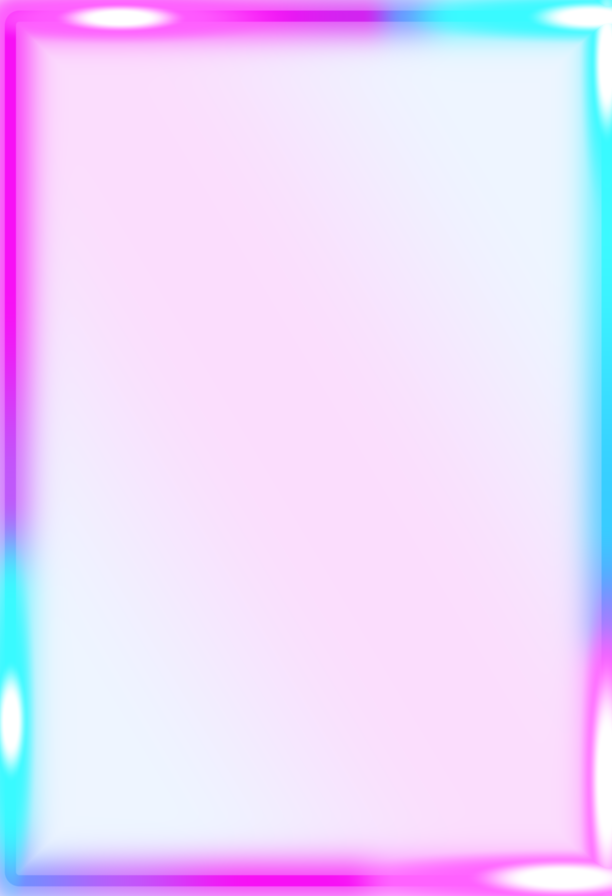
Give the GLSL for this background, as a WebGL 1 fragment shader.

```glsl
precision highp float;
// A pale diagonal wash inside a glowing neon frame. The frame is the outline of
// a rounded box whose hue runs along each side; soft elliptical flares with
// white cores sit on top of it.

uniform vec2 u_resolution;

#define FRAME_MIN vec2(0.017, 0.017)
#define FRAME_MAX vec2(0.992, 0.982)
#define CORNER_RADIUS 0.010
#define TUBE_HALF_WIDTH 0.0062
#define GLOW_RADIUS 0.029
#define GLOW_STRENGTH 0.75
#define MAGENTA vec3(0.97, 0.04, 0.96)
#define PINK vec3(1.00, 0.38, 1.00)
#define CYAN vec3(0.22, 0.98, 1.00)
#define BLUE vec3(0.42, 0.56, 1.00)
#define VIOLET vec3(0.74, 0.34, 0.98)
#define SKY vec3(0.20, 0.80, 1.00)

// Pink diagonal band between two pale blue corners
vec3 wash(vec2 uv) {
  float across = dot(uv - 0.5, vec2(1.0, 0.87));
  vec3 blush = vec3(0.985, 0.868, 0.992);
  vec3 ice = vec3(0.932, 0.962, 1.0);
  return mix(blush, ice, smoothstep(0.06, 0.62, abs(across)));
}

float roundedBox(vec2 p, vec2 halfSize, float radius) {
  vec2 q = abs(p) - halfSize + radius;
  return length(max(q, 0.0)) + min(max(q.x, q.y), 0.0) - radius;
}

// Hue along each side of the frame
vec3 leftHue(float v) {
  vec3 c = mix(BLUE, CYAN, smoothstep(0.0, 0.1, v));
  c = mix(c, VIOLET, smoothstep(0.33, 0.45, v));
  return mix(c, MAGENTA, smoothstep(0.44, 0.68, v));
}

vec3 rightHue(float v) {
  vec3 c = mix(PINK, BLUE, smoothstep(0.24, 0.31, v));
  c = mix(c, SKY, smoothstep(0.30, 0.42, v));
  return mix(c, CYAN, smoothstep(0.42, 0.75, v));
}

vec3 topHue(float u) {
  vec3 c = mix(MAGENTA, vec3(0.82, 0.12, 0.94), smoothstep(0.4, 0.58, u));
  c = mix(c, BLUE, smoothstep(0.59, 0.66, u));
  return mix(c, CYAN, smoothstep(0.65, 0.75, u));
}

vec3 bottomHue(float u) {
  vec3 c = mix(BLUE, VIOLET, smoothstep(0.0, 0.22, u));
  c = mix(c, MAGENTA, smoothstep(0.18, 0.42, u));
  return mix(c, PINK, smoothstep(0.56, 0.65, u));
}

// Blend the four sides by nearness, so hues flow round the corners
vec3 frameHue(vec2 uv, float aspect) {
  vec2 scale = vec2(aspect, 1.0);
  vec2 nearLow = (uv - FRAME_MIN) * scale;
  vec2 nearHigh = (uv - FRAME_MAX) * scale;
  vec2 wLow = 1.0 / (nearLow * nearLow + 0.0001);
  vec2 wHigh = 1.0 / (nearHigh * nearHigh + 0.0001);
  vec3 sum = leftHue(uv.y) * wLow.x + rightHue(uv.y) * wHigh.x
           + bottomHue(uv.x) * wLow.y + topHue(uv.x) * wHigh.y;
  return sum / (wLow.x + wLow.y + wHigh.x + wHigh.y);
}

float softEllipse(vec2 p, vec2 radii) {
  return 1.0 - smoothstep(0.45, 1.15, length(p / radii));
}

// Accumulate coloured halo (x pink, y cyan) and white core (z)
vec3 flare(vec2 p, vec2 core, vec2 halo, vec2 tint) {
  return vec3(tint * softEllipse(p, halo), softEllipse(p, core));
}

void main() {
  vec2 uv = gl_FragCoord.xy / u_resolution;
  float aspect = u_resolution.x / u_resolution.y;
  vec2 scale = vec2(aspect, 1.0);
  float pixel = 1.0 / u_resolution.y;

  // Tube and its glow
  vec2 center = 0.5 * (FRAME_MIN + FRAME_MAX);
  vec2 halfSize = 0.5 * (FRAME_MAX - FRAME_MIN) * scale;
  float d = abs(roundedBox((uv - center) * scale, halfSize, CORNER_RADIUS));
  float glow = GLOW_STRENGTH * exp(-d * d / (GLOW_RADIUS * GLOW_RADIUS));
  float tube = 1.0 - smoothstep(-pixel, pixel, d - TUBE_HALF_WIDTH);
  vec3 hue = frameHue(uv, aspect);
  vec3 color = mix(wash(uv), mix(hue, PINK, 0.25 * hue.r), glow);
  color = mix(color, hue, 0.92 * tube);

  // Flares: top left, top right pair, left, bottom right pair
  vec2 pink = vec2(1.0, 0.0);
  vec2 cyan = vec2(0.0, 1.0);
  vec3 f = flare((uv - vec2(0.197, 0.980)) * scale, vec2(0.066, 0.014), vec2(0.175, 0.027), pink);
  f = max(f, flare((uv - vec2(0.965, 0.981)) * scale, vec2(0.064, 0.016), vec2(0.210, 0.028), cyan));
  f = max(f, flare((uv - vec2(0.992, 0.930)) * scale, vec2(0.015, 0.080), vec2(0.028, 0.170), cyan));
  f = max(f, flare((uv - vec2(0.018, 0.195)) * scale, vec2(0.016, 0.060), vec2(0.026, 0.195), cyan));
  f = max(f, flare((uv - vec2(0.920, 0.020)) * scale, vec2(0.094, 0.019), vec2(0.235, 0.030), pink));
  f = max(f, flare((uv - vec2(0.992, 0.130)) * scale, vec2(0.019, 0.125), vec2(0.029, 0.210), pink));
  color = mix(color, PINK, 0.9 * f.x);
  color = mix(color, CYAN, 0.9 * f.y);
  color = mix(color, vec3(1.0), f.z);

  gl_FragColor = vec4(color, 1.0);
}
```
